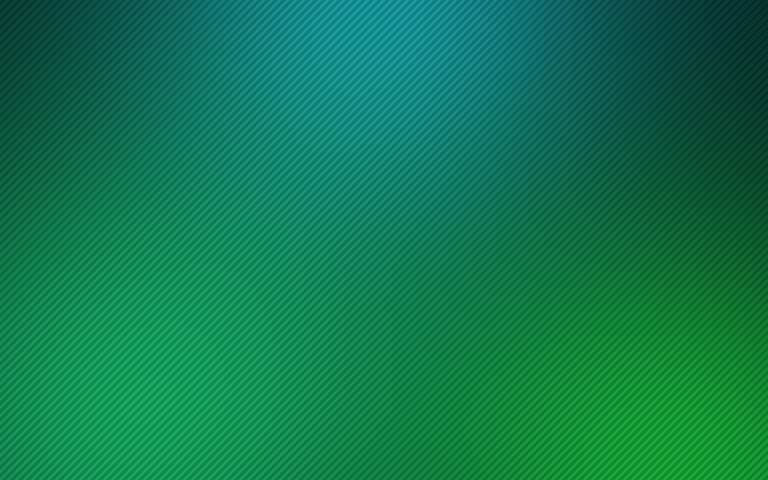
Reproduce this background procedurally as a Shadertoy shader.

```glsl
float glow(vec2 p, vec2 center, float spread) {
    vec2 d = p - center;
    return exp(-dot(d, d) / spread);
}

void mainImage(out vec4 fragColor, in vec2 fragCoord) {
    vec2 p = fragCoord / iResolution.y;
    float aspect = iResolution.x / iResolution.y;

    // Soft colour glows over a dark teal base
    vec3 color = vec3(0.02, 0.14, 0.13);
    color += vec3(0.06, 0.38, 0.43) * glow(p, vec2(0.50 * aspect, 1.02), 0.26);
    color += vec3(0.06, 0.46, 0.21) * glow(p, vec2(0.17 * aspect, 0.14), 0.40);
    color += vec3(0.06, 0.45, 0.06) * glow(p, vec2(0.89 * aspect, 0.02), 0.30);

    // Fine diagonal stripes with crisp edges, rising to the right
    float phase = 6.28318 * 60.0 * (p.x - p.y);
    float stripe = cos(phase) + 0.25 * sin(2.0 * phase);
    color *= 1.0 + 0.14 * stripe;

    fragColor = vec4(color, 1.0);
}
```
